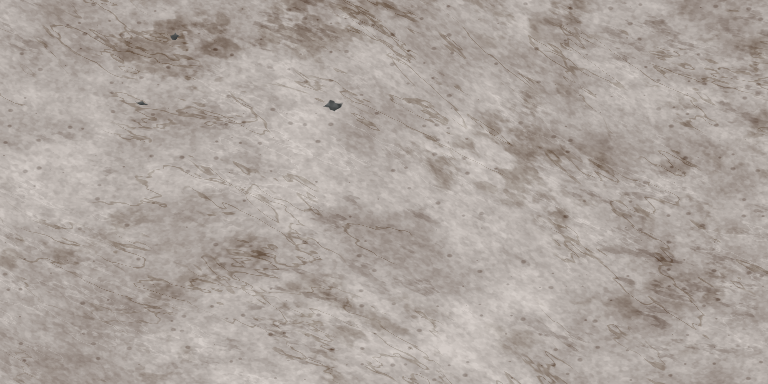
Give the GLSL for this texture, as a WebGL 2 fragment shader.

```glsl
#version 300 es
precision highp float;

uniform vec2 u_resolution;
out vec4 fragColor;

#define BASE_TONE 0.697
#define CLOUD_DEPTH 0.10
#define MOTTLE_DEPTH 0.11
#define GRAIN_DEPTH 0.060
#define STAIN_DEPTH 0.12
#define FLECK_DEPTH 0.09
#define VEIN_DEPTH 0.10
#define BEDDING_ANGLE 0.36
#define CRACK_ANGLE 0.62
#define CHIP_COUNT 3
#define CHIP_SIZE 0.021

vec3 hash3(vec2 p) {
    vec3 q = fract(p.xyx * vec3(0.1031, 0.1030, 0.0973));
    q += dot(q, q.yxz + 33.33);
    return fract((q.xxy + q.yzz) * q.zyx);
}

// Smooth cellular noise in -1..1: random cell values blended by distance
float cellNoise(vec2 p) {
    vec2 cell = floor(p), f = p - cell;
    float total = 0.0, weights = 1e-5;
    for (int y = -1; y <= 1; y++)
    for (int x = -1; x <= 1; x++) {
        vec2 offset = vec2(x, y);
        vec3 h = hash3(cell + offset);
        vec2 d = offset + h.xy - f;
        float w = exp(-6.0 * dot(d, d));
        total += w * (h.z * 2.0 - 1.0);
        weights += w;
    }
    return total / weights;
}

float layered(vec2 p, int octaves) {
    float sum = 0.0, amp = 1.0, norm = 0.0;
    for (int i = 0; i < octaves; i++) {
        sum += amp * cellNoise(p);
        norm += amp;
        amp *= 0.62;
        p = p * 2.03 + 17.3;
    }
    return sum / norm;
}

// Axes along and across a direction falling to the right
vec2 alongAcross(vec2 p, float angle) {
    float c = cos(angle), s = sin(angle);
    return vec2(c * p.x - s * p.y, s * p.x + c * p.y);
}

// Thin ragged lines where stretched noise crosses zero, shown in patches
float veins(vec2 p, float angle, vec2 scale, float width, float seed) {
    float n = layered(alongAcross(p, angle) * scale + seed, 5);
    float patches = smoothstep(0.0, 0.3, layered(p * 3.5 + seed * 1.7, 3));
    return (1.0 - smoothstep(0.2 * width, width, abs(n))) * patches;
}

// Tiny pits, at most one in each cell
float pits(vec2 p) {
    vec2 cell = floor(p);
    vec3 h = hash3(cell + 71.0);
    float radius = 0.16 * smoothstep(0.72, 1.0, h.z);
    float d = length((p - cell - 0.25 - 0.5 * h.xy) * vec2(0.8, 1.2));
    return (1.0 - smoothstep(radius * 0.5, radius + 0.04, d)) * step(0.72, h.z);
}

// Dark angular chips: x is coverage, y is height across the chip
vec2 chips(vec2 p, float pixel) {
    vec2 result = vec2(0.0);
    for (int i = 0; i < CHIP_COUNT; i++) {
        vec3 h = hash3(vec2(float(i) * 7.0 + 3.0, 41.0));
        vec2 center = vec2(0.3, 0.72) + h.xy * vec2(0.6, 0.22);
        vec2 d = alongAcross(p - center, h.z * 3.0 - 1.8);
        d += 0.007 * vec2(cellNoise(p * 55.0), cellNoise(p * 48.0 + 9.0));
        float size = CHIP_SIZE * mix(0.45, 1.0, h.x);
        float edge = max(abs(d.x) * 0.65 + abs(d.y + 0.3 * d.x), -1.8 * d.y) - size * 0.75;
        float cover = 1.0 - smoothstep(-pixel, pixel, edge);
        result = mix(result, vec2(1.0, d.y / size), cover);
    }
    return result;
}

void main() {
    vec2 p = gl_FragCoord.xy / u_resolution.y;
    vec2 bent = p + 0.035 * vec2(sin(p.y * 5.0 + p.x * 2.0), sin(p.x * 4.3 + 1.0));
    vec2 bed = alongAcross(bent, BEDDING_ANGLE);

    // Soft clouds, directional mottling and fine grain
    float tone = BASE_TONE;
    tone += CLOUD_DEPTH * layered(bent * 2.6 + 5.0, 5);
    tone += MOTTLE_DEPTH * layered(bed * vec2(7.0, 15.0) + 31.0, 5);
    tone += GRAIN_DEPTH * layered(bed * vec2(75.0, 115.0), 2);

    // Broken brown stains and short flecks along the bedding
    float stain = smoothstep(0.05, 0.4, layered(bent * vec2(2.8, 4.2) + 57.0, 4));
    stain *= smoothstep(-0.2, 0.3, layered(bed * vec2(14.0, 26.0) + 83.0, 4));
    float fleck = smoothstep(0.18, 0.45, layered(bed * vec2(11.0, 38.0) + 113.0, 4));
    fleck *= smoothstep(-0.2, 0.25, layered(bent * 2.4 + 139.0, 3));

    // Dark veins in two directions, and pale scratches
    float vein = veins(bent, BEDDING_ANGLE, vec2(2.2, 9.0), 0.035, 151.0);
    vein = max(vein, veins(bent, CRACK_ANGLE, vec2(1.6, 7.0), 0.028, 173.0));
    float scratch = veins(bent, BEDDING_ANGLE + 0.1, vec2(3.0, 12.0), 0.05, 197.0);

    tone -= STAIN_DEPTH * stain + FLECK_DEPTH * fleck + VEIN_DEPTH * vein;
    tone += 0.045 * scratch - 0.12 * pits(p * 26.0);
    tone = clamp(tone, 0.36, 0.83);

    // Warm grey that turns browner as it darkens
    float warmth = max(0.69 - tone, 0.0);
    vec3 color = vec3(tone) - vec3(0.0, 0.03, 0.05) - warmth * vec3(0.0, 0.14, 0.21);
    color -= (0.5 * vein + 0.3 * stain) * vec3(0.0, 0.006, 0.03);

    vec2 chip = chips(p, 1.0 / u_resolution.y);
    vec3 slate = vec3(0.30, 0.31, 0.31) + 0.10 * chip.y + 0.08 * cellNoise(p * 90.0);
    color = mix(color, slate, chip.x);
    fragColor = vec4(color, 1.0);
}
```
